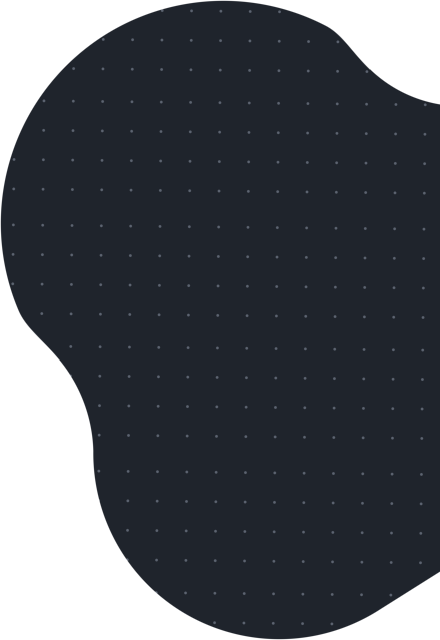
This background is drawn by a WebGL 2 fragment shader. Its source:

```glsl
#version 300 es
precision highp float;

uniform vec2 u_resolution;
out vec4 fragColor;

// Colours
const vec3 PAPER = vec3(1.0);
const vec3 SLATE = vec3(0.122, 0.141, 0.172);
const vec3 DOT_GREY = vec3(0.36, 0.39, 0.44);

// Circles as centre and radius, in canvas heights
const vec3 UPPER_LOBE = vec3(0.3490, 0.6510, 0.3477);
const vec3 LOWER_LOBE = vec3(0.4362, 0.2917, 0.2904);
const vec3 LEFT_BITE = vec3(-0.0872, 0.2891, 0.2331);
const vec3 RIGHT_BITE = vec3(0.7214, 1.0404, 0.2064);
const float BLEND = 0.021;

// Straight lower right flank, tangent to the lower lobe
const vec2 FLANK_NORMAL = vec2(0.533, -0.846);
const vec2 FLANK_START = LOWER_LOBE.xy + LOWER_LOBE.z * FLANK_NORMAL;
const vec2 FLANK_END = FLANK_START + 0.36 * vec2(-FLANK_NORMAL.y, FLANK_NORMAL.x);

// Dot grid: rows come in groups of four, two groups per period
const float GRID_TILT = 0.0103;
const vec2 GRID_ORIGIN = vec2(0.0245, 0.1569);
const vec2 DOT_PITCH = vec2(0.04583, 0.04603);
const float GROUP_PERIOD = 0.3833;
const float SECOND_GROUP = 0.1943;
const float LAST_ROW = 3.0;
const float DOT_RADIUS = 0.0021;

// Core polygon joining the lobes and the centres of the bites
const int CORNERS = 7;
const vec2 CORE[CORNERS] = vec2[CORNERS](
    UPPER_LOBE.xy, LEFT_BITE.xy, LOWER_LOBE.xy, FLANK_START, FLANK_END,
    vec2(0.9, 1.04), RIGHT_BITE.xy);

float circle(vec2 p, vec3 c) {
    return length(p - c.xy) - c.z;
}

float smoothMax(float a, float b, float k) {
    float h = max(k - abs(a - b), 0.0) / k;
    return max(a, b) + 0.25 * h * h * k;
}

float corePolygon(vec2 p) {
    float nearest = 1e3;
    float side = 1.0;
    for (int i = 0; i < CORNERS; i++) {
        vec2 a = CORE[i];
        vec2 b = CORE[(i + 1) % CORNERS];
        vec2 e = b - a;
        vec2 w = p - a;
        nearest = min(nearest, length(w - e * clamp(dot(w, e) / dot(e, e), 0.0, 1.0)));
        // Flip the sign at each edge crossed by a horizontal ray
        if ((a.y > p.y) != (b.y > p.y) && w.x < e.x * w.y / e.y) side = -side;
    }
    return side * nearest;
}

float blob(vec2 p) {
    float bites = max(-circle(p, LEFT_BITE), -circle(p, RIGHT_BITE));
    float upper = smoothMax(circle(p, UPPER_LOBE), bites, BLEND);
    float core = max(corePolygon(p), bites);
    return min(min(upper, core), circle(p, LOWER_LOBE));
}

float dotGrid(vec2 p) {
    // Slightly rotated frame, measured down from the top
    vec2 q = vec2(p.x, 1.0 - p.y);
    q += GRID_TILT * vec2(q.y, -q.x) - GRID_ORIGIN;
    float x = q.x - DOT_PITCH.x * round(q.x / DOT_PITCH.x);
    float halfRow = 0.5 * DOT_PITCH.y;
    float y = mod(q.y + halfRow, GROUP_PERIOD) - halfRow;
    y -= SECOND_GROUP * step(SECOND_GROUP - halfRow, y);
    y -= DOT_PITCH.y * clamp(round(y / DOT_PITCH.y), 0.0, LAST_ROW);
    return length(vec2(x, y)) - DOT_RADIUS;
}

float coverage(float d, float pixel) {
    return 1.0 - smoothstep(-0.75 * pixel, 0.75 * pixel, d);
}

void main() {
    float pixel = 1.0 / u_resolution.y;
    vec2 p = gl_FragCoord.xy * pixel;
    vec3 fill = mix(SLATE, DOT_GREY, coverage(dotGrid(p), pixel));
    fragColor = vec4(mix(PAPER, fill, coverage(blob(p), pixel)), 1.0);
}
```
